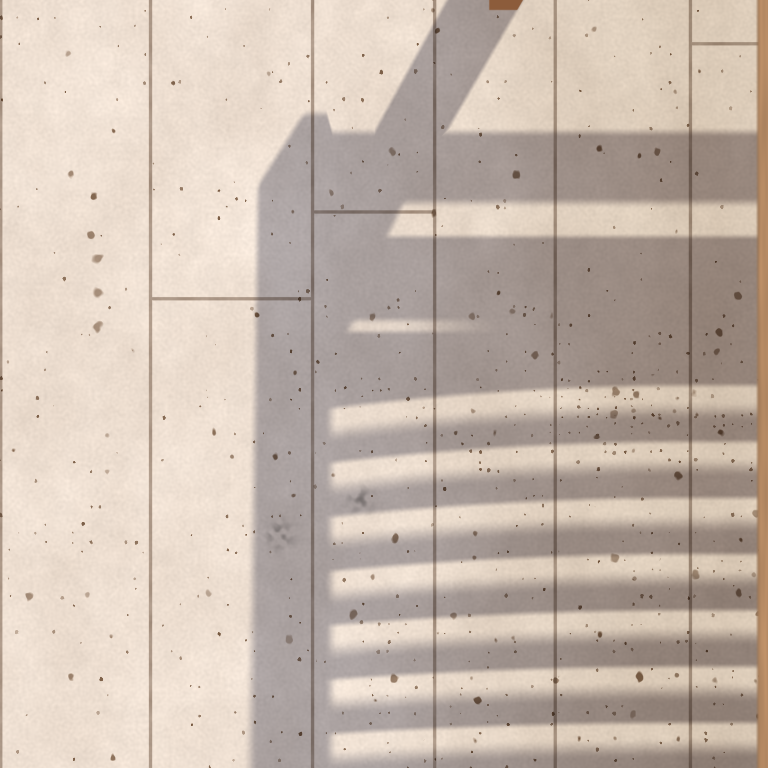
This texture is drawn by a Shadertoy shader. Its source:

```glsl
// Sunlit concrete boards crossed by the shadow of a post, a beam and louvres.
// Soft half-planes and curved bands build the shadow mask; gradient noise and
// hashed cells add mottling, pits and stains. Space is 0..1 with y downward.

vec2 hash2(vec2 p) {
    vec3 q = fract(p.xyx * vec3(.1031, .1030, .0973));
    q += dot(q, q.yzx + 33.33);
    return fract((q.xx + q.yz) * q.zy);
}

float gradDot(vec2 cell, vec2 offset) {
    return dot(hash2(cell) * 2. - 1., offset);
}

float gradientNoise(vec2 p) {
    vec2 i = floor(p), f = fract(p), u = f * f * f * (f * (f * 6. - 15.) + 10.);
    vec2 e = vec2(1, 0);
    return mix(mix(gradDot(i, f), gradDot(i + e.xy, f - e.xy), u.x),
               mix(gradDot(i + e.yx, f - e.yx), gradDot(i + 1., f - 1.), u.x), u.y);
}

float fbm(vec2 p) {
    float sum = 0., amp = .5;
    for (int i = 0; i < 5; i++) {
        sum += amp * gradientNoise(p);
        p = mat2(1.6, 1.2, -1.2, 1.6) * p + 7.3;
        amp *= .55;
    }
    return sum;
}

float soft(float d, float w) { return smoothstep(-w, w, d); }

// Irregular holes, at most one per grid cell
float pits(vec2 p, float scale, float density) {
    vec2 g = p * scale, cell = floor(g);
    vec2 h = hash2(cell + scale), k = hash2(cell + 91.7);
    vec2 d = fract(g) - .3 - .4 * h;
    d.y *= .8 + .7 * k.y;
    float r = length(d) + .12 * gradientNoise(g * 4.);
    float size = mix(.07, .2, k.x * k.x);
    return step(k.y, density) * (1. - smoothstep(size - .05, size + .05, r)) * (.4 + .6 * h.x);
}

float seam(float d, float px) {
    return 1. - smoothstep(.0012, .0018 + px, abs(d));
}

// Cast shadow: 1 in shade, 0 in direct sun
float shadowMask(vec2 p) {
    float top = mix(.148, .172, soft(p.x - .429, .005));
    float post = soft(p.x - mix(.339, .326, p.y), .004 + .006 * p.y);
    float chamfer = soft(dot(p - vec2(.349, .221), vec2(.843, .539)), .005);
    float body = post * chamfer * soft(p.y - top, .007);
    float beam = soft(p.x - .582 + .55 * p.y, .004) * soft(.681 - .58 * p.y - p.x, .004)
               * soft(.19 - p.y, .01);

    // Upper slot and the thin, fading sliver
    float light = soft(p.y - .264, .008) * soft(.308 - p.y, .005)
                * soft(p.x - .525 + .48 * (p.y - .265), .007);
    float sliver = soft(p.y - .417, .006) * soft(.432 - p.y, .005)
                 * soft(p.x - .457 + .5 * (p.y - .424), .008);
    light = max(light, .85 * sliver * (1. - smoothstep(.5, .67, p.x)));

    // Louvre gaps, bending down toward the left
    float bend = pow(max(.9 - p.x, 0.) / .47, 2.);
    for (int i = 0; i < 7; i++) {
        float n = float(i);
        float d = p.y - (.502 + .0732 * n + (.03 - .0026 * n) * bend);
        float gap = soft(d, .005) * (1. - smoothstep(.018, .047, d));
        light = max(light, gap * soft(p.x - .431, .009));
    }
    return max(body, beam) * (1. - light);
}

void mainImage(out vec4 fragColor, in vec2 fragCoord) {
    vec2 p = fragCoord / iResolution.xy;
    p.y = 1. - p.y;
    float px = 1. / iResolution.y;

    // Sun and shade both turn warmer and dimmer to the right
    float across = smoothstep(.38, .95, p.x);
    vec3 sun = mix(vec3(.935, .877, .823), vec3(.855, .79, .715), across);
    vec3 shade = mix(vec3(.67, .635, .63), vec3(.59, .525, .485), across);
    shade *= 1. - .05 * smoothstep(.5, .9, p.y) * across;
    vec3 col = mix(sun, shade, shadowMask(p));

    // Mottling and fine grain
    float cloud = fbm(p * vec2(7., 5.) + 3.);
    col *= 1. + vec3(.11, .13, .15) * cloud + .06 * fbm(p * 34.);
    col *= 1. + .045 * gradientNoise(p * 210.);

    // Pits, denser low on the right and in one worn patch
    float patchy = exp(-dot((p - vec2(.79, .54)) * vec2(11., 28.), (p - vec2(.79, .54)) * vec2(11., 28.)));
    float wear = .045 + .09 * smoothstep(.3, .6, p.y) * smoothstep(.2, .6, p.x) + .5 * patchy;
    float hole = max(pits(p, 38., wear * .8), pits(p + .37, 85., wear * 1.1));
    for (int i = 0; i < 3; i++) {
        vec2 d = p - vec2(.127, .337 + .044 * float(i));
        hole = max(hole, .6 * (1. - smoothstep(.003, .008, length(d) + .006 * gradientNoise(p * 130.))));
    }
    col *= mix(vec3(1), vec3(.5, .4, .31), hole);

    // Two grey stains
    float stain = exp(-4000. * dot(p - vec2(.365, .697), p - vec2(.365, .697)))
                + exp(-5000. * dot(p - vec2(.469, .652), p - vec2(.469, .652)));
    col *= 1. - .3 * stain * smoothstep(-.2, .3, gradientNoise(p * 90.));

    // Board joints
    float joints = 0.;
    float edges[6] = float[6](.001, .196, .407, .566, .723, .899);
    for (int i = 0; i < 6; i++) joints = max(joints, seam(p.x - edges[i], px));
    joints = max(joints, seam(p.y - .389, px) * step(.196, p.x) * step(p.x, .407));
    joints = max(joints, seam(p.y - .276, px) * step(.407, p.x) * step(p.x, .566));
    joints = max(joints, seam(p.y - .057, px) * step(.899, p.x));
    col *= mix(vec3(1), vec3(.67, .62, .58), joints * (.85 + .3 * gradientNoise(p * 40.)));

    // Timber bracket and right-hand frame
    float bracket = soft(p.x - .637, px) * soft(.681 - .58 * p.y - p.x, px) * soft(.013 - p.y, px);
    col = mix(col, vec3(.55, .36, .23), bracket);
    vec3 timber = vec3(.71, .54, .39) * (1. + .12 * gradientNoise(p * vec2(160., 9.)));
    timber *= .86 + .14 * smoothstep(.985, .992, p.x);
    col = mix(col, timber, soft(p.x - .986, .0015 + px));

    fragColor = vec4(clamp(col, 0., 1.), 1.);
}
```
